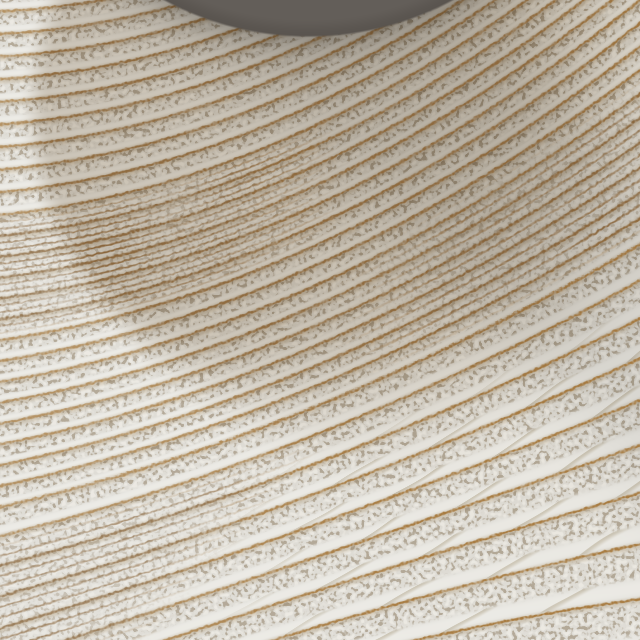
Reproduce this texture procedurally as a WebGL 2 fragment shader.

```glsl
#version 300 es
precision highp float;
uniform vec2 u_resolution;
out vec4 fragColor;

vec2 gradientAt(vec2 cell) {
  vec3 q = fract(cell.xyx * vec3(0.1031, 0.103, 0.0973));
  q += dot(q, q.yzx + 33.33);
  float angle = 6.2832 * fract((q.x + q.y) * q.z);
  return vec2(cos(angle), sin(angle));
}

float gradientNoise(vec2 p) {
  vec2 i = floor(p), f = p - i;
  vec2 w = f * f * (3.0 - 2.0 * f);
  vec2 e = vec2(0.0, 1.0);
  float a = dot(gradientAt(i), f);
  float b = dot(gradientAt(i + e.yx), f - e.yx);
  float c = dot(gradientAt(i + e.xy), f - e.xy);
  float d = dot(gradientAt(i + 1.0), f - 1.0);
  return mix(mix(a, b, w.x), mix(c, d, w.x), w.y);
}

float band(float x, float low, float high, float soft) {
  return smoothstep(low - soft, low + soft, x) - smoothstep(high - soft, high + soft, x);
}

// Height at the left edge, measured downward, of the curve through p
float curveOrigin(vec2 p) {
  float x = p.x, y = 1.0 - p.y;
  float a = 0.38 * x * x - 0.15 * x;
  float b = 1.0 - 0.12 * x;
  float c = y + 0.04 * x + 0.42 * x * x;
  return 2.0 * c / (b + sqrt(b * b + 4.0 * a * c));
}

float ribPhase(float h) {
  float low = max(h - 0.79, 0.0);
  return 30.7 * (h - 0.564) + 2.4 * max(0.341 - h, 0.0) - 8.0 * low * (1.0 + low);
}

// Coverage of the seams at whole values of phase; slope is phase per canvas unit
float seam(float phase, float slope, float halfWidth, float pixel) {
  float d = abs(fract(phase + 0.5) - 0.5) / slope;
  return 1.0 - smoothstep(halfWidth - pixel, halfWidth + pixel, d);
}

void main() {
  vec2 p = gl_FragCoord.xy / u_resolution;
  float pixel = 1.0 / u_resolution.y;
  float h = curveOrigin(p);
  float phase = ribPhase(h);
  float slope = max(length(vec2(dFdx(phase), dFdy(phase))) / pixel, 1.0);
  float f = fract(phase);
  float grain = gradientNoise(p * 135.0);
  float fineGrain = gradientNoise(p * 230.0 + 17.0);
  float patches = gradientNoise(p * vec2(9.0, 14.0));

  // Regions where the ribs split into finer ones
  float triple = (1.0 - smoothstep(0.36, 0.56, p.x)) * band(h, 0.345, 0.52, 0.012);
  triple += smoothstep(0.84, 0.87, h)
          * (1.0 - smoothstep(-0.1, 0.1, p.x - 0.45 + 1.2 * (h - 0.84)));
  float twice = smoothstep(0.5, 0.72, p.x) * band(h, 0.59, 0.77, 0.02);
  float dense = clamp(triple + twice, 0.0, 1.0);
  float wide = smoothstep(0.82, 0.95, h) * smoothstep(0.25, 0.6, p.x);

  // Soft round shadow, crisp on its left side
  float soft = mix(0.025, 0.17, smoothstep(0.1, 0.65, p.x));
  float fromShadow = length(p - vec2(0.508, 0.83)) - 0.456;
  float shadow = 1.0 - smoothstep(-soft, soft, fromShadow);

  // Pale ground with beaded and smooth strips
  vec3 color = mix(vec3(0.90, 0.895, 0.875), vec3(0.85, 0.835, 0.80), smoothstep(0.2, 0.9, p.x) * p.y);
  float beads = band(f, 0.04, 0.62, 0.07);
  beads = mix(beads, 0.6, dense);
  float pits = smoothstep(0.02, 0.42, grain + 0.55 * fineGrain);
  color -= beads * (0.03 + 0.20 * pits) * vec3(0.85, 1.0, 1.2);
  color += beads * 0.05 * smoothstep(0.0, 0.4, -grain);
  color += (1.0 - beads) * 0.025 * band(f, 0.68, 0.92, 0.08);

  // Slanted folds on the smooth strips
  float rib = floor(phase);
  float fold = fract(p.x * 6.5 + rib * 0.37 + (f - 0.7) * 1.3 + 0.15 * patches);
  float foldEdge = smoothstep(0.0, 0.04, fold) * (1.0 - smoothstep(0.04, 0.22, fold));
  color -= wide * band(f, 0.64, 0.96, 0.04) * foldEdge * vec3(0.11, 0.13, 0.17);

  color *= mix(vec3(1.0), vec3(0.865, 0.84, 0.805), shadow);
  color *= 1.0 - 0.06 * band(p.x + p.y, 1.25, 1.75, 0.15);

  // Amber seams with a ragged edge and a faint brown fringe
  float ragged = phase + slope * 0.0022 * grain;
  float halfWidth = 0.0019 + 0.0007 * fineGrain;
  float coarse = seam(ragged, slope, halfWidth, pixel);
  float finer = triple * seam(ragged * 3.0, slope * 3.0, 0.0015, pixel)
              + twice * seam(ragged * 2.0, slope * 2.0, 0.0017, pixel);
  float lines = max(coarse, min(finer, 1.0) * (0.75 + 0.5 * patches));
  float strength = mix(0.58, 0.8, max(shadow, smoothstep(0.1, 0.7, p.x)));
  strength *= clamp(0.95 + 0.7 * fineGrain + 0.4 * patches, 0.3, 1.1);
  vec3 amber = mix(vec3(0.64, 0.45, 0.20), vec3(0.45, 0.33, 0.21), max(0.6 * dense, 0.5 * shadow));
  float fringe = seam(phase - slope * 0.002, slope, 0.005, 0.004);
  color = mix(color, color * vec3(0.86, 0.81, 0.73), 0.6 * fringe);
  color = mix(color, amber, clamp(lines * strength, 0.0, 1.0));

  // Grey disc at the top and its contact shade
  float disc = length(p - vec2(0.482, 1.419)) - 0.476;
  color *= 1.0 - 0.2 * exp(-max(disc, 0.0) * 32.0);
  vec3 discColor = vec3(0.39, 0.37, 0.35) - 0.04 * smoothstep(-0.03, 0.0, disc);
  color = mix(discColor, color, smoothstep(-1.5 * pixel, 1.5 * pixel, disc));

  fragColor = vec4(clamp(color, 0.0, 1.0), 1.0);
}
```
